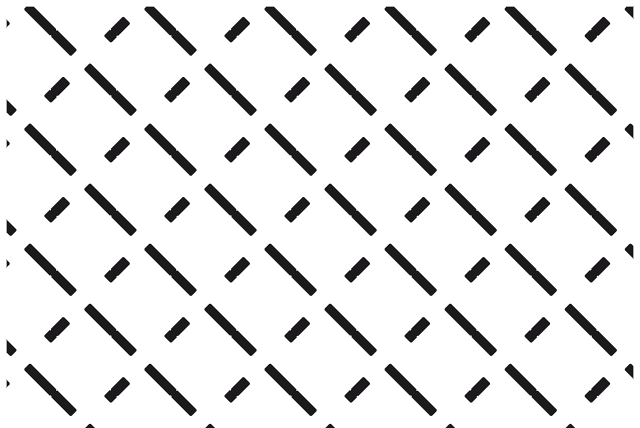
A Shadertoy shader for this pattern:

```glsl
// Rounded bar along x, with a small nick in each long side
float nickedBar(vec2 p, vec2 halfSize) {
    float radius = 2.0;
    vec2 q = abs(p) - halfSize + radius;
    float bar = length(max(q, 0.0)) + min(max(q.x, q.y), 0.0) - radius;
    float nick = length(vec2(p.x - 5.6, abs(p.y) - halfSize.y)) - 1.1;
    return max(bar, -nick);
}

// Offset from the nearest centre of a half-drop lattice
vec2 halfDrop(vec2 p, float period) {
    float rowHeight = 0.5 * period;
    float row = floor(p.y / rowHeight + 0.5);
    float x = p.x - row * rowHeight;
    return vec2(mod(x + rowHeight, period) - rowHeight, p.y - row * rowHeight);
}

void mainImage(out vec4 fragColor, in vec2 fragCoord) {
    // Canvas is 768 units wide, measured from the upper left
    float pixel = 768.0 / iResolution.x;
    vec2 p = vec2(fragCoord.x, iResolution.y - fragCoord.y) * pixel;

    // Long bars fall to the right, short bars fall to the left
    vec2 a = halfDrop(p - vec2(60.5, 179.65), 144.1);
    vec2 b = halfDrop(p - vec2(140.5, 179.65), 144.1);
    float longBar = nickedBar(vec2(a.x + a.y, a.y - a.x) * sqrt(0.5), vec2(40.0, 5.4));
    float shortBar = nickedBar(vec2(b.y - b.x, b.x + b.y) * sqrt(0.5), vec2(16.6, 6.1));
    float d = min(longBar, shortBar);

    // Blank margin on the left, right and top
    d = max(d, 8.0 - min(min(p.x, 768.0 - p.x), p.y));

    // Charcoal ink with a slightly darker rim on white
    vec3 ink = mix(vec3(0.11, 0.10, 0.11), vec3(0.05), smoothstep(-1.8, -0.6, d));
    float coverage = clamp(0.5 - d / pixel, 0.0, 1.0);
    fragColor = vec4(mix(vec3(1.0), ink, coverage), 1.0);
}
```
